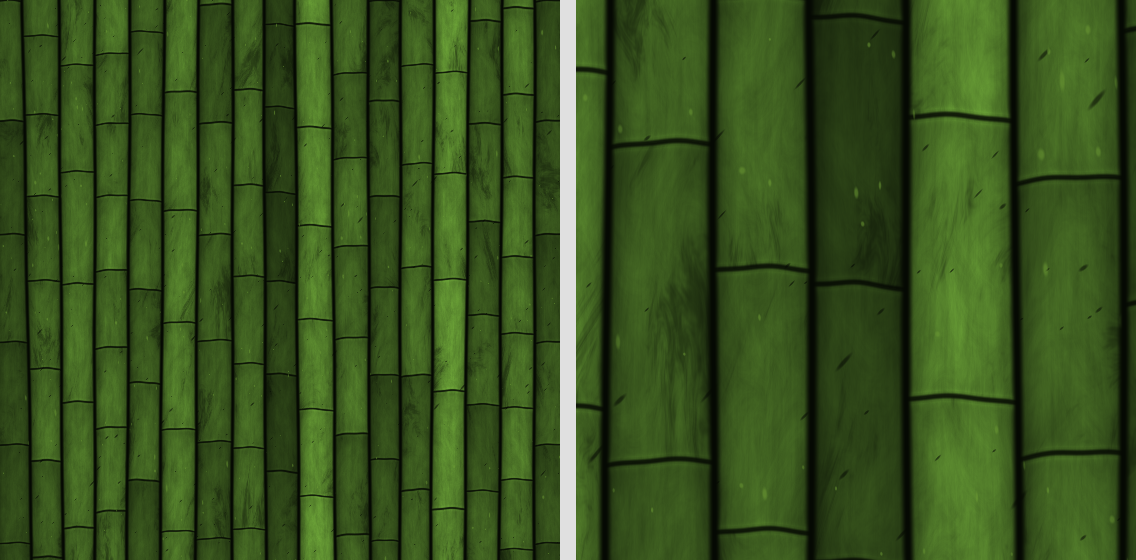
Left: the whole. Right: its middle third, enlarged.
Write a three.js fragment shader that draws this texture.

```glsl
// A wall of upright green bamboo poles, each cut by dark joints into segments.
// Leaning edges and warped joint spacing come from formulas per pole; layered
// sines give mottling and fibres, cellular noise gives flecks and pits.

varying vec2 vUv;

const vec3 GAP_COLOR   = vec3(0.02, 0.035, 0.01);
const vec3 LIGHT_COLOR = vec3(0.35, 0.53, 0.18);
const vec3 FLECK_COLOR = vec3(0.42, 0.60, 0.20);

const float POLE_PITCH  = 0.0604;
const float FIRST_EDGE  = -0.0122;
const float GAP_WIDTH   = 0.0050;
const float JOINT_WIDTH = 0.0024;
const float JOINT_WARP  = 0.13;
const float MOTTLE      = 0.13;
const float FIBRE       = 0.06;
const vec2  FLECK_GRID  = vec2(75.0, 42.0);

// Per-pole settings, left to right
const mat4 TONE = mat4(
  0.35, 0.50, 0.55, 0.60,  0.42, 0.68, 0.42, 0.58,
  0.20, 0.85, 0.50, 0.35,  0.50, 0.85, 0.45, 0.60);
const mat4 JOINT_START = mat4(
  0.215, 0.063, 0.115, 0.095,  0.056, 0.163, 0.007, 0.159,
  0.043, 0.042, 0.130, 0.000,  0.115, 0.128, 0.036, 0.013);
// Negative: segments shorten downward; positive: they lengthen
const mat4 JOINT_STEP = mat4(
  -0.193, 0.154, 0.205, 0.136,  0.162, -0.199, -0.190, -0.159,
  0.162, -0.167, 0.163, -0.160,  0.190, 0.194, -0.166, -0.138);

float hash(vec2 p) {
  return fract(sin(dot(p, vec2(127.1, 311.7))) * 43758.5);
}

float pick(mat4 settings, float pole) {
  float i = pole - 16.0 * floor((pole + 0.5) / 16.0);
  float column = floor((i + 0.5) / 4.0);
  vec4 n = vec4(0.0, 1.0, 2.0, 3.0);
  vec4 inColumn = step(abs(n - column), vec4(0.5));
  vec4 inRow = step(abs(n - (i - 4.0 * column)), vec4(0.5));
  return dot(settings * inColumn, inRow);
}

// Left edge of pole k at height y: uneven pitch, lean and slight waver
float poleEdge(float k, float y) {
  float bulge = (k - 9.5) / 3.5;
  float shift = exp(-bulge * bulge) * (0.0033 + 0.0046 * cos(1.5 * (k - 11.0)));
  float lean = 0.008 * cos(0.7 * (k - 0.5)) + 0.01 * exp(-abs(k - 1.0));
  float waver = 0.0008 * sin(y * 13.0 + k * 4.1);
  return FIRST_EDGE + k * POLE_PITCH + shift + lean * (0.5 - y) + waver;
}

// Layered, rotated and warped sines, roughly -1 to 1
float sineNoise(vec2 p) {
  float sum = 0.0;
  float weight = 0.55;
  for (int i = 0; i < 7; i++) {
    p += 0.8 * sin(p.yx * 0.7 + 1.3);
    sum += weight * sin(p.x) * sin(p.y);
    p = mat2(0.8, 0.6, -0.6, 0.8) * p * 1.9 + 3.7;
    weight *= 0.72;
  }
  return sum;
}

// Cellular marks: x = pale flecks, y = dark pits
vec2 flecks(vec2 uv) {
  vec2 p = uv * FLECK_GRID;
  vec2 marks = vec2(0.0);
  for (int j = -1; j <= 1; j++) {
    for (int i = -1; i <= 1; i++) {
      vec2 cell = floor(p) + vec2(float(i), float(j));
      vec2 center = cell + vec2(hash(cell), hash(cell + 17.3));
      float kind = hash(cell + 41.9);
      vec2 d = (p - center) / FLECK_GRID;
      d.x += d.y * (kind - 0.9);
      d.y *= mix(0.25, 0.9, hash(cell + 71.3));
      float size = mix(0.0007, 0.0021, pow(hash(cell + 5.7), 3.0));
      float mark = 1.0 - smoothstep(size * 0.4, size * 1.4, length(d));
      marks = max(marks, mark * vec2(step(0.90, kind), step(kind, 0.12)));
    }
  }
  return marks;
}

void main() {
  vec2 uv = vUv;

  // Find the pole and the position across it
  float pole = floor((uv.x - FIRST_EDGE) / POLE_PITCH);
  pole -= step(uv.x, poleEdge(pole, uv.y));
  pole += step(poleEdge(pole + 1.0, uv.y), uv.x);
  float left = poleEdge(pole, uv.y);
  float right = poleEdge(pole + 1.0, uv.y);
  float across = 2.0 * (uv.x - left) / (right - left) - 1.0;

  // Joints: bowed lines at a spacing that drifts down the pole
  float spacing = pick(JOINT_STEP, pole);
  float warp = JOINT_WARP * sign(spacing);
  float start = pick(JOINT_START, pole);
  float tilt = 0.004 * (hash(vec2(pole, 8.0)) - 0.5);
  float down = 1.0 - uv.y - 0.0025 * across * across + tilt * across;
  down += 0.0005 * sin(across * 5.0 + pole);
  float travel = down + warp * down * (1.0 - down) - start - warp * start * (1.0 - start);
  float count = travel / abs(spacing);
  float along = fract(count);
  float jointDist = (along - step(0.5, along)) * abs(spacing);
  float nearJoint = abs(jointDist);
  float segment = floor(count);

  // Tone of pole and segment, with weathering
  vec2 offset = vec2(pole * 7.3, pole * 3.1 + segment * 5.9);
  float blotch = sineNoise(uv * vec2(34.0, 13.0) + offset);
  float grain = sineNoise(uv * vec2(150.0, 60.0) + offset);
  float fibre = sineNoise(uv * vec2(330.0, 16.0) + offset);
  float value = 0.28 + 0.85 * pick(TONE, pole);
  value += 0.16 * (hash(vec2(pole, segment)) - 0.5) + 0.08 * (along - 0.5);
  value *= 1.0 + MOTTLE * (blotch + 0.7 * grain) + FIBRE * fibre;
  value *= 1.0 - 0.35 * smoothstep(0.35, 1.1, -blotch);

  // Joint rim, soft shade and dark line
  value *= 1.0 + 0.16 * exp(-abs(nearJoint - 0.0035) * 600.0);
  value *= 1.0 - 0.16 * exp(-nearJoint * 70.0);
  value *= 0.18 + 0.82 * smoothstep(JOINT_WIDTH * 0.2, JOINT_WIDTH, nearJoint);

  // Round body and the dark gap, narrower where joints flare
  float edgeDist = min(uv.x - left, right - uv.x);
  float gap = GAP_WIDTH * (1.0 - 0.3 * exp(-nearJoint * 220.0));
  float body = (1.0 - 0.5 * pow(abs(across - 0.04), 3.0)) * smoothstep(0.0004, gap, edgeDist);

  vec2 marks = flecks(uv);
  value *= body * (1.0 - 0.55 * marks.y);
  vec3 color = mix(GAP_COLOR, LIGHT_COLOR, clamp(value, 0.0, 1.25));
  color = mix(color, FLECK_COLOR, 0.55 * marks.x * body);
  gl_FragColor = vec4(color, 1.0);
}
```
